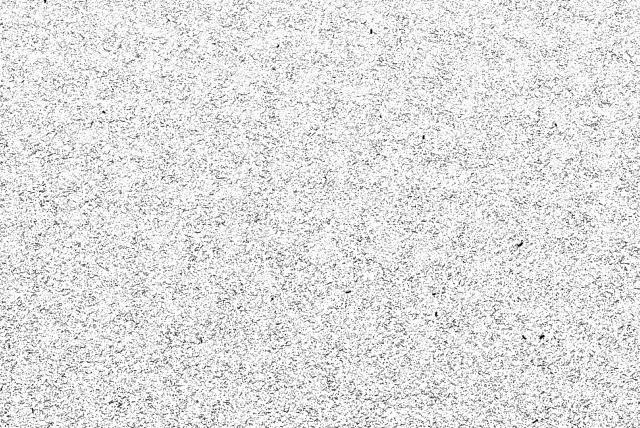
Write a Shadertoy shader that draws this texture.

```glsl
const vec3 PAPER = vec3(0.985);
const vec3 INK = vec3(0.02);

vec4 hash4(vec2 cell, float seed) {
    vec4 h = fract((cell.xyxy + seed) * vec4(0.1031, 0.1030, 0.0973, 0.1099));
    h += dot(h, h.wzxy + 33.33);
    return fract((h.xxyz + h.yzzw) * h.zywx);
}

// Share of a filter window at x that is covered by the band -halfWidth..halfWidth
float bandCoverage(float x, float halfWidth, float blur) {
    vec2 edges = clamp((vec2(halfWidth, -halfWidth) - x) / blur + 0.5, 0.0, 1.0);
    return edges.x - edges.y;
}

// One slightly bent stroke centred at the origin
float strokeCoverage(vec2 p, vec2 halfSize, float angle, float bend, float blur) {
    float c = cos(angle), s = sin(angle);
    vec2 q = vec2(c * p.x + s * p.y, c * p.y - s * p.x);
    q.y += bend * (q.x * q.x / halfSize.x - 0.3 * halfSize.x);
    return bandCoverage(q.x, halfSize.x, blur) * bandCoverage(q.y, halfSize.y, blur);
}

// Light left over by strokes scattered at most one per cell
float scatter(vec2 p, float cellSize, vec2 halfSize, float spread, float share, float seed, float blur) {
    vec2 home = floor(p / cellSize);
    float light = 1.0;
    for (int y = -1; y <= 1; y++) {
        for (int x = -1; x <= 1; x++) {
            vec2 cell = home + vec2(x, y);
            vec4 place = hash4(cell, seed);
            vec4 form = hash4(cell, seed + 57.3);
            if (form.w > share) continue;
            vec2 offset = p - (cell + place.xy) * cellSize;
            vec2 size = halfSize * mix(vec2(0.4), vec2(1.6), form.xy);
            float angle = (place.z + place.w - 1.0) * spread + 0.12;
            light *= 1.0 - strokeCoverage(offset, size, angle, 0.6 * (form.z - 0.5), blur);
        }
    }
    return light;
}

// Warped layered sines: soft clumps of denser ink
float clumps(vec2 p) {
    float sum = 0.0;
    float weight = 0.5;
    for (int i = 0; i < 5; i++) {
        p = mat2(0.8, -0.6, 0.6, 0.8) * p + 1.7;
        p += 0.6 * sin(p.yx * 1.3);
        sum += weight * sin(p.x) * sin(p.y);
        weight *= 0.9;
        p *= 1.6;
    }
    return sum;
}

void mainImage(out vec4 fragColor, in vec2 fragCoord) {
    vec2 p = fragCoord / iResolution.y;
    float blur = 1.2 / iResolution.y;

    // Ink grows denser towards the bottom
    float density = mix(1.2, 0.8, p.y) + 0.5 * clumps(p * vec2(36.0, 48.0));
    vec2 thickness = vec2(1.0, clamp(density, 0.25, 2.0));

    float specks = scatter(p, 0.0045, vec2(0.0009, 0.00058) * thickness, 1.6, 0.72, 3.0, blur);
    float fibres = scatter(p, 0.0100, vec2(0.0032, 0.00045) * thickness, 1.2, 0.75, 411.0, blur);
    float blots = scatter(p, 0.09, vec2(0.0048, 0.0016), 3.0, 0.17, 823.0, blur);

    fragColor = vec4(mix(INK, PAPER, specks * fibres * blots), 1.0);
}
```
